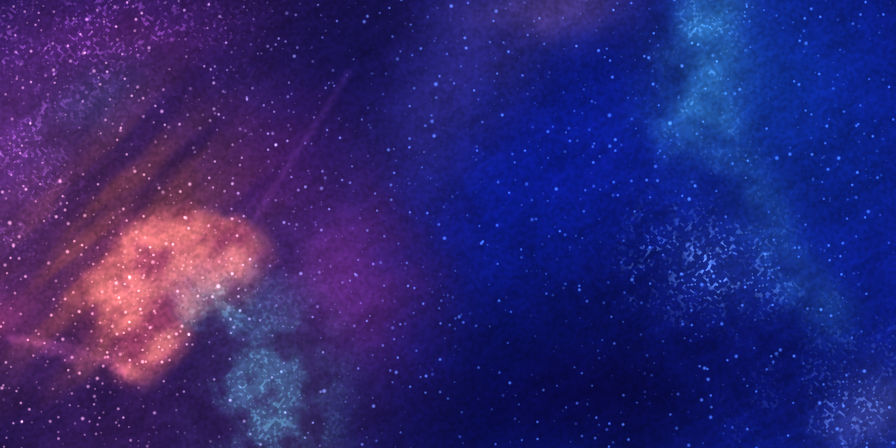
Reproduce this texture procedurally as a WebGL 2 fragment shader.

```glsl
#version 300 es
precision highp float;
// A painted nebula: a warm pink cloud on the left, deep blue space on the right.
// Soft tilted ellipses of colour are layered over noise-warped coordinates,
// then brushed streaks, grainy dust and hashed grids of stars are added.
uniform vec2 u_resolution;
out vec4 fragColor;

float hash(vec2 p) {
  vec3 q = fract(p.xyx * 0.1031);
  q += dot(q, q.yzx + 33.33);
  return fract((q.x + q.y) * q.z);
}

float noise(vec2 p) {
  vec2 i = floor(p), f = fract(p);
  f = f * f * (3.0 - 2.0 * f);
  return mix(mix(hash(i), hash(i + vec2(1, 0)), f.x),
             mix(hash(i + vec2(0, 1)), hash(i + vec2(1, 1)), f.x), f.y);
}

float fbm(vec2 p) {
  float sum = 0.0, amp = 0.5;
  for (int i = 0; i < 5; i++) {
    sum += amp * noise(p);
    p = mat2(1.6, 1.2, -1.2, 1.6) * p + 7.3;
    amp *= 0.5;
  }
  return sum;
}

vec2 turn(vec2 p, float a) {
  return vec2(cos(a) * p.x + sin(a) * p.y, cos(a) * p.y - sin(a) * p.x);
}

// Soft elliptical glow, tilted by an angle
float glow(vec2 p, vec2 centre, vec2 radius, float angle) {
  vec2 q = turn(p - centre, angle) / radius;
  return exp(-dot(q, q));
}

float segment(vec2 p, vec2 a, vec2 b) {
  vec2 d = b - a;
  return length(p - a - d * clamp(dot(p - a, d) / dot(d, d), 0.0, 1.0));
}

// One star per cell, present with the given chance
float stars(vec2 p, float scale, float chance, float size) {
  vec2 cell = floor(p * scale), seed = cell + scale * 3.7;
  vec2 centre = 0.25 + 0.5 * vec2(hash(seed + 11.0), hash(seed + 47.0));
  float power = hash(seed + 83.0);
  float radius = size * (0.6 + 0.5 * power);
  float d = length(fract(p * scale) - centre) / scale;
  return step(hash(seed), chance) * (0.2 + 0.8 * power * power) * smoothstep(radius, radius * 0.15, d);
}

void main() {
  vec2 uv = gl_FragCoord.xy / u_resolution;
  vec2 p = vec2(uv.x * 2.0, uv.y);
  float cloud = fbm(p * 5.0), detail = fbm(p * 17.0 + 9.0);
  vec2 w = p + 0.11 * (vec2(cloud, fbm(p * 5.0 + 31.0)) - 0.48) + 0.05 * (detail - 0.48);

  // Deep space, from violet to blue
  vec3 col = mix(vec3(0.14, 0.08, 0.32), vec3(0.04, 0.09, 0.46), smoothstep(0.7, 1.15, w.x));
  col = mix(col, vec3(0.07, 0.06, 0.29), 0.9 * glow(w, vec2(0.76, 0.86), vec2(0.27, 0.32), 0.0));
  col = mix(col, vec3(0.04, 0.10, 0.56), 0.75 * glow(w, vec2(1.25, 0.62), vec2(0.28, 0.2), 0.5));
  col = mix(col, vec3(0.04, 0.13, 0.55), 0.75 * glow(w, vec2(1.88, 0.68), vec2(0.24, 0.35), 0.0));
  col = mix(col, vec3(0.03, 0.03, 0.24), 0.95 * glow(w, vec2(1.28, 0.13), vec2(0.46, 0.22), 0.1));
  col = mix(col, vec3(0.05, 0.07, 0.36), 0.8 * glow(w, vec2(1.46, 0.89), vec2(0.1), 0.0));
  col = mix(col, vec3(0.33, 0.24, 0.50), 0.8 * glow(w, vec2(1.22, 0.99), vec2(0.2, 0.09), 0.2));
  col = mix(col, vec3(0.17, 0.15, 0.46), 0.75 * glow(w, vec2(1.03, 0.79), vec2(0.24, 0.11), 0.9));

  // Magenta and violet clouds
  col = mix(col, vec3(0.32, 0.13, 0.43), 0.85 * glow(w, vec2(0.27, 0.91), vec2(0.24, 0.13), 0.2));
  col = mix(col, vec3(0.36, 0.17, 0.48), 0.85 * glow(w, vec2(0.02, 0.68), vec2(0.17, 0.22), 0.0));
  col = mix(col, vec3(0.23, 0.21, 0.46), 0.7 * glow(w, vec2(0.21, 0.76), vec2(0.12, 0.08), 0.7));
  col = mix(col, vec3(0.26, 0.10, 0.40), 0.75 * glow(w, vec2(0.6, 0.64), vec2(0.16, 0.12), 0.8));
  col = mix(col, vec3(0.36, 0.15, 0.47), 0.85 * glow(w, vec2(0.78, 0.38), vec2(0.16, 0.19), 0.3));

  // Warm haze with diagonal brush streaks
  vec2 brush = turn(p + 0.03 * (detail - 0.5), 0.8);
  float streak = fbm(brush * vec2(4.0, 19.0));
  float haze = glow(w, vec2(0.25, 0.43), vec2(0.32, 0.2), 0.8);
  col = mix(col, mix(vec3(0.34, 0.16, 0.32), vec3(0.64, 0.31, 0.33), smoothstep(0.28, 0.72, streak)), 0.85 * haze);
  col = mix(col, vec3(0.50, 0.18, 0.37), 0.65 * glow(w, vec2(0.0, 0.3), vec2(0.11, 0.09), 0.0));

  // Pink cloud with two lobes, sharpest at its right edge
  float body = min(length((w - vec2(0.44, 0.42)) * vec2(0.9, 1.2)) - 0.16,
                   length((w - vec2(0.32, 0.28)) * vec2(0.9, 1.0)) - 0.11);
  float core = smoothstep(0.025 + 0.05 * smoothstep(0.45, 0.2, p.x), -0.05, body);
  vec3 pink = mix(vec3(0.62, 0.25, 0.40), vec3(0.88, 0.46, 0.47), smoothstep(0.3, 0.65, 0.6 * detail + 0.4 * streak));
  col = mix(col, pink, 0.9 * core);

  // Teal patch below the cloud, and the dark lower corner
  float teal = max(glow(w, vec2(0.62, 0.12), vec2(0.13, 0.22), 0.15), 0.8 * glow(w, vec2(0.52, 0.3), vec2(0.11, 0.08), -0.5));
  col = mix(col, mix(vec3(0.23, 0.20, 0.40), vec3(0.27, 0.40, 0.56), smoothstep(0.3, 0.62, detail)), 0.85 * teal);
  col = mix(col, vec3(0.18, 0.09, 0.30), 0.8 * glow(w, vec2(0.28, 0.05), vec2(0.25, 0.11), 0.0));
  col += vec3(0.16, 0.07, 0.10) * smoothstep(0.025, 0.0, segment(w, vec2(0.06, 0.23), vec2(0.28, 0.2)));
  col += vec3(0.06, 0.03, 0.07) * smoothstep(0.014, 0.0, segment(p + 0.03 * (detail - 0.5), vec2(0.56, 0.5), vec2(0.78, 0.84)));

  // Cyan ribbon bending down the right side
  float upper = segment(w, vec2(1.62, 1.05), vec2(1.57, 0.73)) / 0.085;
  float lower = segment(w, vec2(1.58, 0.71), vec2(1.86, 0.3)) / 0.06;
  float ribbon = max(exp(-upper * upper), 0.42 * exp(-lower * lower));
  col = mix(col, vec3(0.06, 0.21, 0.57), 0.6 * glow(w, vec2(1.68, 0.82), vec2(0.2, 0.24), 0.0));
  col = mix(col, vec3(0.17, 0.42, 0.68), ribbon * (0.4 + 0.7 * detail));
  col = mix(col, vec3(0.12, 0.20, 0.54), 0.5 * glow(w, vec2(1.62, 0.4), vec2(0.14, 0.09), -0.3));
  col = mix(col, vec3(0.22, 0.25, 0.53), 0.65 * glow(w, vec2(1.97, 0.08), vec2(0.13, 0.1), 0.6));

  // Painted texture and grainy dust
  float grain = noise(turn(p, 0.6) * 150.0);
  col *= 0.67 + 0.3 * cloud + 0.26 * detail + 0.24 * (grain - 0.5) + 0.22 * fbm(turn(p, 0.5) * vec2(14.0, 60.0));
  float blueDust = glow(w, vec2(1.6, 0.4), vec2(0.15, 0.09), -0.3) + 0.8 * glow(w, vec2(1.42, 0.37), vec2(0.035, 0.08), 0.0)
                 + 0.4 * ribbon + 0.5 * glow(w, vec2(1.92, 0.1), vec2(0.2, 0.13), 0.3);
  float violetDust = glow(w, vec2(0.28, 0.93), vec2(0.25, 0.13), 0.0) + glow(w, vec2(0.0, 0.7), vec2(0.16, 0.25), 0.0);
  float flecks = smoothstep(0.55, 0.9, noise(turn(p, 0.9) * 175.0 + 5.0)) * smoothstep(0.35, 0.6, detail);
  col += flecks * (vec3(0.3, 0.42, 0.5) * blueDust + vec3(0.26, 0.15, 0.3) * violetDust + vec3(0.1, 0.2, 0.2) * teal);

  // Stars, denser and warmer near the cloud
  float warm = smoothstep(1.0, 0.2, p.x);
  vec3 starColor = mix(vec3(0.28, 0.46, 0.72), vec3(0.75, 0.56, 0.60), warm);
  float light = 0.0;
  for (int i = 0; i < 4; i++) {
    float k = float(i);
    light += stars(turn(p, 0.4 * k) + 5.0, 13.0 + 15.0 * k, 0.12 + 0.1 * warm + 0.2 * core, 0.0066 - 0.0008 * k);
  }
  col += starColor * light * 0.85;
  fragColor = vec4(clamp(col, 0.0, 1.0), 1.0);
}
```
